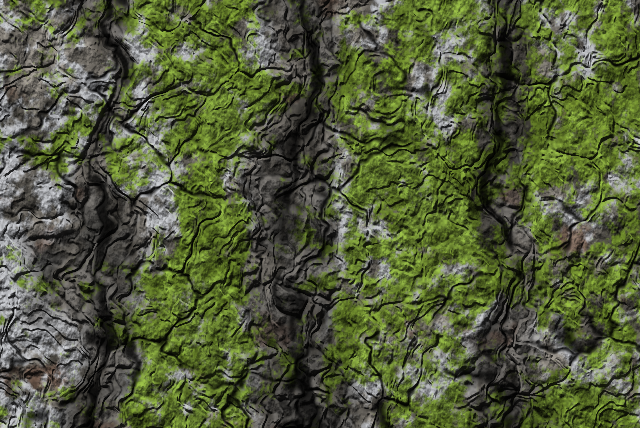
Give the GLSL for this texture, as a WebGL 1 fragment shader.

```glsl
precision highp float;
uniform vec2 u_resolution;

float hash(vec2 p) {
  vec3 q = fract(p.xyx * 0.1031);
  q += dot(q, q.yzx + 33.33);
  return fract((q.x + q.y) * q.z);
}

float noise(vec2 p) {
  vec2 i = floor(p), f = fract(p);
  f = f * f * (3.0 - 2.0 * f);
  return mix(mix(hash(i), hash(i + vec2(1.0, 0.0)), f.x),
             mix(hash(i + vec2(0.0, 1.0)), hash(i + 1.0), f.x), f.y);
}

float fbm(vec2 p) {
  float sum = 0.0, amp = 0.516;
  for (int i = 0; i < 5; i++) {
    sum += amp * noise(p);
    p = mat2(1.6, 1.2, -1.2, 1.6) * p + 7.3;
    amp *= 0.5;
  }
  return sum;
}

// x: gap to the nearest cell border, y: random value of the cell
vec2 cells(vec2 p) {
  vec2 base = floor(p);
  float near = 9.0, second = 9.0, id = 0.0;
  for (int j = -1; j <= 1; j++) {
    for (int i = -1; i <= 1; i++) {
      vec2 c = base + vec2(float(i), float(j));
      float d = length(c + vec2(hash(c), hash(c + 57.0)) - p);
      if (d < near) {
        second = near;
        near = d;
        id = hash(c + 113.0);
      } else {
        second = min(second, d);
      }
    }
  }
  return vec2(second - near, id);
}

// x: height, y: plate (1) or furrow (0), z: openness of cracks, w: furrow core
vec4 surface(vec2 p) {
  vec2 w = p + 0.15 * (vec2(fbm(p * 6.0), fbm(p * 6.0 + 31.7)) - 0.5);
  w += 0.026 * (vec2(noise(p * 34.0), noise(p * 34.0 + 9.0)) - 0.5);

  // Long upright furrows of changing width
  float side = abs(fract((w.x + 0.07 * noise(p * 3.5) - 0.035) / 0.48) - 0.5) * 0.48;
  float reach = side / (0.02 + 0.13 * noise(p * vec2(3.0, 2.6) + 3.0));
  float raised = smoothstep(0.5, 1.15, reach);

  // Plates, slabs in the furrows and layered flakes
  vec2 plate = cells(w * vec2(7.0, 6.0));
  vec2 chip = cells(w * vec2(25.0, 12.0) + 5.0);
  float crack = smoothstep(0.0, 0.09, plate.x);
  float layer = 8.0 * fbm(w * vec2(9.0, 7.0));
  float flakes = floor(layer) + smoothstep(0.0, 0.3, fract(layer));

  float height = 0.035 * raised + 0.014 * crack * (0.4 + plate.y) + 0.014 * flakes
    + 0.017 * smoothstep(0.0, 0.35, chip.x) * (0.3 + chip.y) * (1.3 - raised)
    + 0.045 * fbm(p * vec2(34.0, 26.0));
  float open = mix(1.0, crack, smoothstep(0.48, 0.72, noise(p * 11.0)));
  open *= mix(smoothstep(-0.08, 0.2, chip.x), 1.0, 0.2 + 0.8 * raised);
  float core = smoothstep(0.02, 0.22, reach + 0.5 * (fbm(p * vec2(24.0, 9.0)) - 0.5));
  return vec4(height, raised, open, core);
}

void main() {
  vec2 p = gl_FragCoord.xy / u_resolution.y;
  vec4 s = surface(p);
  vec2 toLight = vec2(-0.0012, 0.0030);
  float slope = (s.x - surface(p + toLight).x) / length(toLight);
  float fine = fbm(p * vec2(48.0, 38.0));
  float grain = noise(p * 190.0);

  // Bare bark, brown in the furrows and grey on the plates
  float tone = clamp(fbm(p * vec2(26.0, 11.0) + 12.0) * 2.2 - 0.6, 0.0, 1.0);
  vec3 color = mix(vec3(0.25, 0.24, 0.22), vec3(0.53, 0.51, 0.48), tone);
  color = mix(color, vec3(0.40, 0.25, 0.18), 0.4 * smoothstep(0.64, 0.76, fbm(p * 9.0 + 70.0)));

  // Pale weathered crust
  float crust = 0.55 * fbm(p * vec2(13.0, 8.0) + 40.0) + 0.45 * fine;
  color = mix(color, vec3(0.68, 0.69, 0.71), 0.88 * (0.2 + 0.8 * s.y) * smoothstep(0.42, 0.55, crust));

  // Thin moss clings to the plates and fades out to the left
  float growth = 0.5 * fbm(p * 6.0 + 2.0) + 0.5 * fbm(p * vec2(30.0, 24.0) + 90.0)
    + 0.09 * s.y + 0.15 * smoothstep(0.15, 0.45, p.x) - 0.2;
  float moss = smoothstep(0.43, 0.58, growth + 0.12 * (grain - 0.5));
  vec3 green = mix(vec3(0.28, 0.36, 0.09), vec3(0.47, 0.60, 0.18),
                   clamp(0.4 * grain + 1.6 * fine - 0.5, 0.0, 1.0));
  color = mix(color, green, 0.9 * moss);

  // Light from above, dark cracks and furrow cores
  float light = 0.90 + 0.42 * clamp(slope, -1.7, 0.6);
  light *= mix(0.25, 1.0, s.z) * mix(0.28, 1.0, s.w) * mix(0.74, 1.0, s.y);
  light *= 0.88 + 0.24 * grain;
  gl_FragColor = vec4(color * light, 1.0);
}
```
